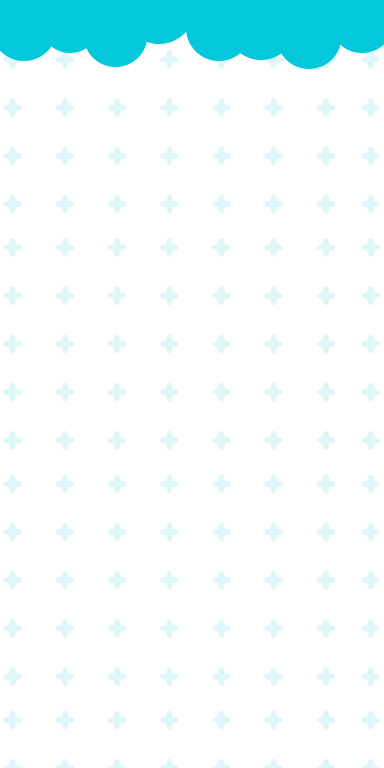
A WebGL 2 fragment shader for this background:

```glsl
#version 300 es
precision highp float;
// A scalloped cyan cloud border hangs over white paper dotted with pale stars.
// Stars are a polar curve in a nested grid (tiles of 7 by 5 with a tighter seam);
// the border is the union of a flat band and a row of circles.
uniform vec2 u_resolution;
out vec4 fragColor;

// Approximate signed distance to a soft four-pointed star
float starDistance(vec2 p) {
    float angle = atan(p.y, p.x + 1e-5);
    return length(p) - (7.2 + 2.2 * cos(4.0 * angle));
}

// Offset from the nearest star centre, inside repeating tiles
vec2 starCell(vec2 p) {
    vec2 tile = vec2(358.0, 236.3);
    vec2 spacing = vec2(52.2, 48.2);
    vec2 margin = vec2(22.5, 21.75);
    vec2 local = mod(p - vec2(12.7, 11.2) + margin, tile) - margin;
    vec2 cell = clamp(floor(local / spacing + 0.5), vec2(0.0), vec2(6.0, 4.0));
    return local - cell * spacing;
}

// Signed distance to the cloud border; each puff is centre x, y and radius
float cloudDistance(vec2 p) {
    vec3 puffs[8] = vec3[8](
        vec3(24.0, 28.0, 33.0), vec3(70.0, 23.0, 30.0),
        vec3(115.5, 35.0, 32.0), vec3(159.0, 8.0, 36.0),
        vec3(219.0, 28.0, 33.0), vec3(261.0, 25.0, 35.0),
        vec3(309.0, 36.5, 32.5), vec3(362.0, 20.0, 33.0));
    float d = p.y - 31.0;
    for (int i = 0; i < 8; i++) {
        d = min(d, length(p - puffs[i].xy) - puffs[i].z);
    }
    return d;
}

// Antialiased coverage of a shape
float cover(float d, float pixel) {
    return clamp(0.5 - d / pixel, 0.0, 1.0);
}

void main() {
    // Canvas is 384 units wide, with y measured down from the top edge
    float pixel = 384.0 / u_resolution.x;
    vec2 p = vec2(gl_FragCoord.x, u_resolution.y - gl_FragCoord.y) * pixel;

    vec3 paper = vec3(1.0);
    vec3 starTint = vec3(0.88, 0.968, 0.978);
    vec3 cloudCyan = vec3(0.01, 0.78, 0.86);

    vec3 color = mix(paper, starTint, cover(starDistance(starCell(p)), pixel));
    color = mix(color, cloudCyan, cover(cloudDistance(p), pixel));
    fragColor = vec4(color, 1.0);
}
```
